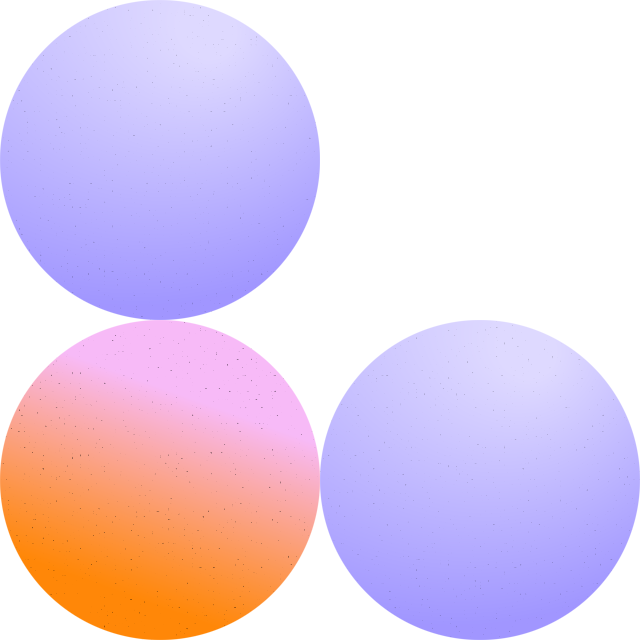
Reproduce this background procedurally as a Shadertoy shader.

```glsl
vec2 gradientAt(vec2 cell) {
    vec3 h = fract(cell.xyx * vec3(0.1031, 0.1030, 0.0973));
    h += dot(h, h.yzx + 33.33);
    float angle = 6.2832 * fract((h.x + h.y) * h.z);
    return vec2(cos(angle), sin(angle));
}

float gradientNoise(vec2 p) {
    vec2 i = floor(p), f = fract(p);
    vec2 u = f * f * f * (f * (f * 6.0 - 15.0) + 10.0);
    float a = dot(gradientAt(i), f);
    float b = dot(gradientAt(i + vec2(1, 0)), f - vec2(1, 0));
    float c = dot(gradientAt(i + vec2(0, 1)), f - vec2(0, 1));
    float d = dot(gradientAt(i + vec2(1, 1)), f - vec2(1, 1));
    return mix(mix(a, b, u.x), mix(c, d, u.x), u.y);
}

// Lilac ball: soft light near the top, deeper violet at lower right
vec3 lilacBall(vec2 p) {
    float shade = 0.5 * length(p - vec2(0.35, 0.75)) + 0.25 * dot(p, vec2(0.6, -0.7));
    return mix(vec3(0.87, 0.85, 1.0), vec3(0.63, 0.59, 1.0), clamp(shade, 0.0, 1.0));
}

// Sunset ball: tilted blend from orange up to pink
vec3 sunsetBall(vec2 p) {
    float height = clamp((dot(p, vec2(0.34, 0.94)) + 0.75) / 1.3, 0.0, 1.0);
    return mix(vec3(1.0, 0.53, 0.03), vec3(0.97, 0.73, 0.97), pow(height, 1.1));
}

void mainImage(out vec4 fragColor, in vec2 fragCoord) {
    vec2 uv = fragCoord / iResolution.xy;
    float pixel = 1.0 / min(iResolution.x, iResolution.y);

    // Two by two tiles, each with a ball filling it
    vec2 tile = floor(uv * 2.0);
    vec2 p = fract(uv * 2.0) * 2.0 - 1.0;
    bool isSunset = tile.x + tile.y < 0.5;
    bool isEmpty = tile.x + tile.y > 1.5;
    vec3 ball = isSunset ? sunsetBall(p) : lilacBall(p);

    // Fine dark specks
    float specks = smoothstep(0.42, 0.62, gradientNoise(uv * 240.0 + 7.3));
    ball *= 1.0 - specks * (isSunset ? 0.38 : 0.16);

    // Smooth rim over white
    float rim = (length(p) - 1.0) * 0.25;
    float cover = isEmpty ? 0.0 : smoothstep(0.75, -0.75, rim / pixel);
    fragColor = vec4(mix(vec3(1.0), ball, cover), 1.0);
}
```
